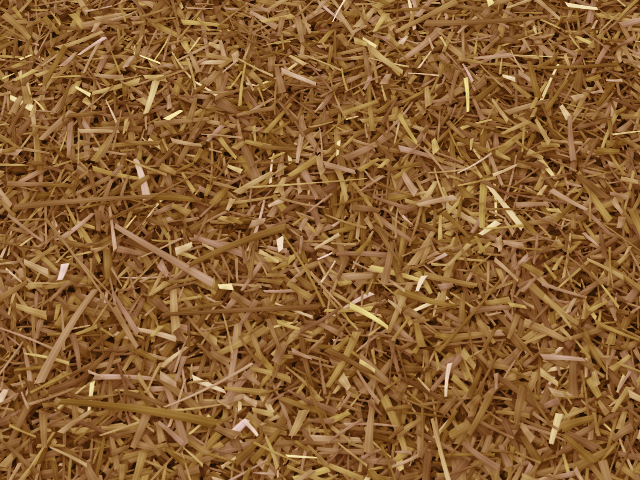
Give the GLSL for this texture, as a Shadertoy shader.

```glsl
// Loose bed of chopped straw: jittered grids of tapered, bent stalks are
// stacked from bottom to top, each stalk shading the ones beneath it.
// Every layer carries a tone and a hue, turned into colour at the end.

vec4 hash4(vec3 p) {
    vec4 q = fract(p.xyzx * vec4(0.1031, 0.1030, 0.0973, 0.1099));
    q += dot(q, q.wzxy + 33.33);
    return fract((q.xxyz + q.yzzw) * q.zywx);
}

// Slow uneven light over the heap, from layered sines
float clumps(vec2 p) {
    float sum = 0.0, amp = 0.5;
    for (int i = 0; i < 4; i++) {
        p = mat2(0.8, 0.6, -0.6, 0.8) * p + 1.7;
        sum += amp * sin(p.x + 1.3 * sin(p.y)) * sin(p.y * 1.1 + 0.7);
        p *= 1.7;
        amp *= 0.7;
    }
    return sum;
}

// Lays one stalk over the surface, which holds (tone, hue)
vec2 layStraw(vec2 surface, vec2 r, float size, vec4 a, vec4 b, float depth, float blur) {
    float angle = 6.2832 * a.z;
    vec2 dir = vec2(cos(angle), sin(angle));
    vec2 normal = vec2(-dir.y, dir.x);
    float halfLen = size * (0.3 + 0.8 * a.w * a.w);
    float u = dot(r, dir);
    float v = dot(r, normal) + (b.w - 0.5) * 0.12 * u * u / halfLen;
    float along = clamp(u / halfLen, -1.0, 1.0);
    float halfWidth = (0.0025 + 0.0065 * b.x * b.x) * (1.0 - 0.25 * along);

    // Slanted cut ends
    vec2 e = abs(vec2(u + v * (b.y - 0.5) * 1.6, v)) - vec2(halfLen, halfWidth);
    float d = length(max(e, 0.0)) + min(max(e.x, e.y), 0.0);

    // Soft shadow, stronger on the side away from the light
    float across = clamp(v / halfWidth, -1.0, 1.0);
    float light = dot(normal, vec2(-0.35, 0.93));
    surface.x -= 0.16 * exp(-max(d, 0.0) / 0.007) * (0.7 - 0.45 * across * light);

    // Rounded, faintly ribbed stalk with a few pale shiny ones
    float tone = 0.70 + 0.55 * (b.y - 0.5) - 0.13 * (1.0 - depth);
    tone += 0.5 * smoothstep(0.88, 1.0, b.z);
    tone += 0.13 * across * light - 0.10 * across * across;
    tone += 0.04 * sin(across * 7.0 + b.z * 30.0) + 0.06 * sin(along * 4.0 + b.w * 20.0);
    float hue = fract(b.z * 7.3 + b.w) - 0.5;
    return mix(surface, vec2(tone, hue), smoothstep(blur, -blur, d));
}

// Brown shadow through gold to pale cream
vec3 strawColor(float tone, float hue) {
    float t = clamp(tone, 0.0, 1.35);
    vec3 col = vec3(0.33, 0.17, 0.05) + vec3(0.45, 0.49, 0.43) * pow(vec3(t), vec3(1.0, 1.2, 1.55));
    col *= max(1.0 + 0.9 * min(tone, 0.0), 0.35);
    return col * (1.0 + hue * vec3(0.03, 0.10, -0.32));
}

void mainImage(out vec4 fragColor, in vec2 fragCoord) {
    vec2 uv = fragCoord / iResolution.y;
    float aspect = iResolution.x / iResolution.y;

    // The heap recedes slightly towards the top
    vec2 p = vec2(uv.x - 0.5 * aspect, uv.y) / (1.0 - 0.22 * uv.y);
    float blur = max(0.0015, 0.8 / iResolution.y);
    vec2 surface = vec2(0.1, 0.0);

    const int LAYERS = 28;
    for (int k = 0; k < LAYERS; k++) {
        float layer = float(k);
        float depth = layer / float(LAYERS - 1);
        vec4 setup = hash4(vec3(layer, 17.0, 5.0));
        float size = mix(0.045, 0.13, setup.x * setup.x);
        float share = 1.0;
        // Sparse long stalks among the upper layers
        if (k % 6 == 3 && k > 12) {
            size = 0.17;
            share = 0.45;
        }
        vec2 g = p / size + setup.yz * 40.0;
        vec2 cell = floor(g);
        for (int j = -1; j <= 1; j++)
        for (int i = -1; i <= 1; i++) {
            vec2 id = cell + vec2(i, j);
            vec4 a = hash4(vec3(id, layer * 3.1 + 1.0));
            vec4 b = hash4(vec3(id.yx + 71.0, layer * 5.7 + 9.0));
            if (fract(a.x * 13.0 + b.x * 5.0) > share) continue;
            vec2 r = (g - id - 0.25 - 0.5 * a.xy) * size;
            surface = layStraw(surface, r, size, a, b, depth, blur);
        }
    }

    surface.x += 0.11 * clumps(p * 7.0);
    fragColor = vec4(strawColor(surface.x, surface.y), 1.0);
}
```
